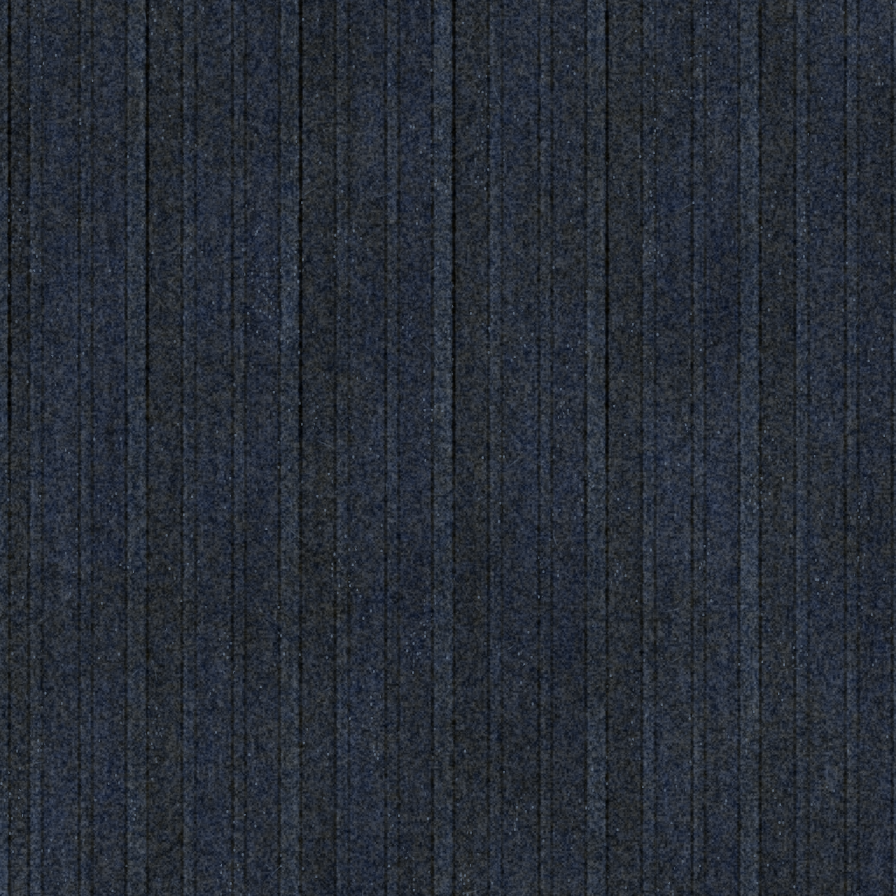
A three.js fragment shader for this texture:

```glsl
// Dark navy ribbed metal cladding with black seams, thin grooves and scuffed specks
#define PITCH 0.171
#define FIRST_SEAM 0.0105
#define SECOND_SEAM 0.1645
#define SEAM_HALF_WIDTH 0.0016
#define GROOVE_HALF_WIDTH 0.0016
#define GRAIN_SCALE 390.0
#define GRAIN_STRENGTH 0.150
#define SPECK_CELLS 250.0
#define SCRATCHES 56

varying vec2 vUv;

const vec3 NAVY = vec3(0.152, 0.178, 0.228);
const vec3 CHARCOAL = vec3(0.151, 0.169, 0.190);
const vec3 STEEL = vec3(0.188, 0.223, 0.267);
const vec3 SEAM_BLACK = vec3(0.055, 0.060, 0.057);
const vec3 SCUFF = vec3(0.42, 0.48, 0.55);

float hash(vec2 p) {
  vec3 q = fract(vec3(p.xyx) * 0.1031);
  q += dot(q, q.yzx + 33.33);
  return fract((q.x + q.y) * q.z);
}

float noise(vec2 p) {
  vec2 i = floor(p), f = fract(p);
  f = f * f * (3.0 - 2.0 * f);
  return mix(mix(hash(i), hash(i + vec2(1.0, 0.0)), f.x),
             mix(hash(i + vec2(0.0, 1.0)), hash(i + 1.0), f.x), f.y);
}

// Soft line: 1 at the centre, fading over the last part of its width
float line(float d, float halfWidth) {
  return 1.0 - smoothstep(halfWidth * 0.3, halfWidth * 1.8, abs(d));
}

// Soft-edged strip between two positions across a panel
float strip(float u, float a, float b) {
  return smoothstep(a - 0.025, a + 0.025, u) - smoothstep(b - 0.025, b + 0.025, u);
}

float groove(float u, float at) {
  return line((u - at) * PITCH, GROOVE_HALF_WIDTH);
}

// Small pale chips gathered in tall, uneven clusters
float specks(vec2 p) {
  vec2 cell = floor(p * SPECK_CELLS);
  vec2 spot = 0.2 + 0.6 * vec2(hash(cell + 7.0), hash(cell + 19.0));
  float cluster = smoothstep(0.70, 0.95, noise(p * vec2(48.0, 11.0) + 41.0));
  float present = step(1.0 - 0.022 - 0.28 * cluster, hash(cell + 53.0));
  vec2 d = (fract(p * SPECK_CELLS) - spot) * vec2(1.0, 0.7);
  float chip = 1.0 - smoothstep(0.1, 0.5, length(d));
  float strength = hash(cell + 3.0);
  return present * chip * (0.15 + 0.85 * strength * strength);
}

// Short bent hairlines scattered over the sheet
float scratches(vec2 p) {
  float mark = 0.0;
  for (int i = 0; i < SCRATCHES; i++) {
    float id = float(i);
    vec2 d = p - vec2(hash(vec2(id, 11.0)), hash(vec2(id, 23.0)));
    float angle = 6.2832 * hash(vec2(id, 37.0));
    vec2 q = vec2(dot(d, vec2(cos(angle), sin(angle))),
                  dot(d, vec2(-sin(angle), cos(angle))));
    float reach = mix(0.008, 0.024, hash(vec2(id, 47.0)));
    float ends = 1.0 - smoothstep(reach * 0.5, reach, abs(q.x));
    mark = max(mark, ends * line(q.y - 7.0 * q.x * q.x, 0.0008));
  }
  return mark * smoothstep(0.25, 0.75, noise(p * 180.0));
}

void main() {
  vec2 p = vUv;
  float u = p.x < FIRST_SEAM ? 0.93 : fract((p.x - SECOND_SEAM) / PITCH);

  // Stepped profile of one panel
  vec3 color = mix(NAVY, CHARCOAL, 0.7 * strip(u, -0.1, 0.225));
  color = mix(color, STEEL, 0.40 * strip(u, 0.225, 0.315));
  color = mix(color, STEEL, 0.12 * strip(u, 0.315, 0.555));
  color = mix(color, STEEL, 0.32 * strip(u, 0.555, 0.640));
  color = mix(color, STEEL, 0.62 * strip(u, 0.860, 1.1));

  // Broad stains and drawn-out vertical streaks
  float stain = noise(p * vec2(13.0, 7.0)) + 0.5 * noise(p * vec2(34.0, 17.0) + 9.0);
  color = mix(color, CHARCOAL, 0.6 * smoothstep(0.7, 1.2, stain));
  color *= 0.90 + 0.20 * noise(p * vec2(5.0, 6.0) + 71.0);
  color *= 0.92 + 0.18 * noise(p * vec2(170.0, 6.0) + 31.0);
  color *= 0.93 + 0.14 * noise(p * vec2(300.0, 40.0) + 61.0);

  // Worn grooves with a faint lit lip beside them
  float wear = 0.35 + 0.65 * noise(p * vec2(60.0, 170.0));
  float grooves = max(max(groove(u, 0.225), 0.75 * groove(u, 0.315)),
                      max(groove(u, 0.555), 0.85 * groove(u, 0.640)));
  grooves = max(grooves, groove(u, 0.860));
  color = mix(color, SEAM_BLACK, 0.78 * grooves * wear);
  float lips = max(max(groove(u, 0.250), groove(u, 0.580)), groove(u, 0.885));
  color += 0.032 * max(lips, groove(u, 0.965)) * wear;

  // Black seams, open near the top and tighter below
  for (int i = 0; i < 6; i++) {
    float id = float(i);
    float at = i == 0 ? FIRST_SEAM : SECOND_SEAM + PITCH * (id - 1.0);
    float gapEnd = 0.46 + 0.14 * hash(vec2(id, 5.0));
    float opening = smoothstep(gapEnd - 0.02, gapEnd + 0.05, p.y) * (i == 5 ? 0.25 : 1.0);
    float ragged = noise(vec2(id * 13.0, p.y * 190.0));
    float width = SEAM_HALF_WIDTH * (0.70 + 0.15 * opening + 0.5 * ragged);
    float depth = mix(0.35 + 0.50 * ragged, 0.72 + 0.26 * ragged, opening);
    color = mix(color, SEAM_BLACK * (1.0 - 0.5 * opening), depth * line(p.x - at, width));
  }

  // Fine grain with a slight blue and brown shift
  float grain = noise(p * GRAIN_SCALE) + 0.6 * hash(floor(p * 512.0)) - 0.8;
  grain += 0.4 * noise(p * GRAIN_SCALE * 0.5 + 17.0) - 0.2;
  float tint = noise(p * 230.0 + 83.0) + noise(p * 90.0 + 29.0) - 1.0;
  color += GRAIN_STRENGTH * grain * (0.3 + 3.0 * color.g);
  color += 0.034 * tint * vec3(-0.5, -0.1, 0.9);

  // Chips and hairline scratches
  color = mix(color, SCUFF, 0.80 * specks(p));
  color = mix(color, SCUFF, 0.32 * scratches(p));
  gl_FragColor = vec4(clamp(color, 0.0, 1.0), 1.0);
}
```
